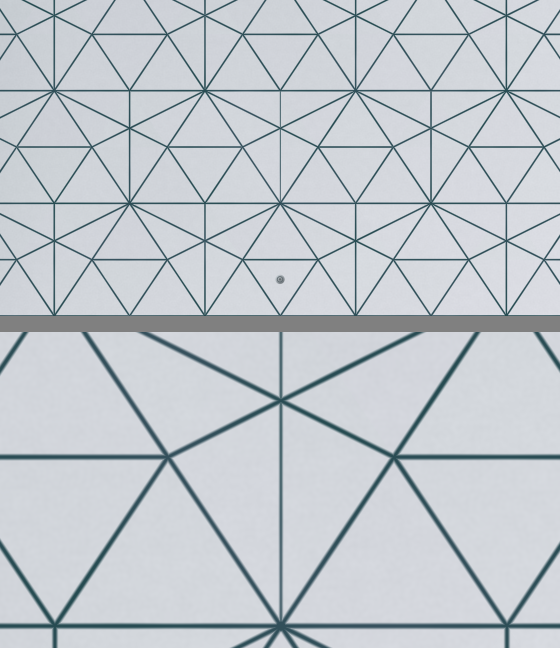
Top, the full canvas; bottom, a detail of the centre.
Give the GLSL for this pattern, as a Shadertoy shader.

```glsl
// Pale wall panels divided by dark teal joints into a staggered triangular lattice.
// Each cell is mirrored about its star node, so a few segments give every joint;
// soft light, faint panel tints and gradient noise add the wear.

const vec2 CELL = vec2(0.4769, 0.3565);   // one repeat, in canvas heights

vec2 hash2(vec2 p) {
    p = vec2(dot(p, vec2(127.1, 311.7)), dot(p, vec2(269.5, 183.3)));
    return 2.0 * fract(sin(p) * 43758.5) - 1.0;
}

float gradientNoise(vec2 p) {
    vec2 i = floor(p), f = p - i, e = vec2(0, 1);
    vec2 u = f * f * f * (f * (f * 6.0 - 15.0) + 10.0);
    return mix(mix(dot(hash2(i), f), dot(hash2(i + e.yx), f - e.yx), u.x),
               mix(dot(hash2(i + e), f - e), dot(hash2(i + 1.0), f - 1.0), u.x), u.y);
}

float segment(vec2 p, vec2 a, vec2 b) {
    vec2 ab = b - a;
    return length(p - a - ab * clamp(dot(p - a, ab) / dot(ab, ab), 0.0, 1.0));
}

// Distance to the joints of one half cell; q.x runs from the star, q.y downwards.
float jointDistance(vec2 q, vec2 size) {
    vec2 star = vec2(0), knee = 0.5 * size, hub = size * vec2(1.0, 1.0 / 3.0);
    float d = min(q.y, size.y - q.y);
    d = min(d, segment(q, star, size));
    d = min(d, segment(q, star, hub));
    d = min(d, segment(q, hub, knee));
    d = min(d, segment(q, vec2(0, knee.y), knee));
    d = min(d, segment(q, knee, vec2(0, size.y)));
    return d;
}

// Number of the panel inside the half cell, from the sides of its joints.
float panelIndex(vec2 h) {
    return step(h.x, h.y) + 2.0 * step(h.x, 3.0 * h.y)
         + 4.0 * step(0.5, h.y) + 8.0 * step(1.0, h.x + h.y);
}

void mainImage(out vec4 fragColor, in vec2 fragCoord) {
    vec2 p = (fragCoord - 0.5 * iResolution.xy) / iResolution.y;
    float soft = max(0.0020, 0.75 / iResolution.y);

    // Staggered rows, each cell folded about its star
    float down = (-p.y - 0.1435) / CELL.y;
    float row = floor(down);
    float across = (p.x - 0.001) / CELL.x + 0.5 * mod(row, 2.0);
    float col = floor(across + 0.5);
    vec2 halfCell = vec2(2.0 * abs(across - col), down - row);
    vec2 size = CELL * vec2(0.5, 1.0);
    vec2 q = halfCell * size;

    // Painted panels under uneven light
    float light = 0.62 + 0.21 * p.x - 0.22 * p.y + 0.05 * gradientNoise(p * 3.0);
    light -= 0.12 * smoothstep(0.70, 0.90, -p.x);
    vec3 color = mix(vec3(0.755, 0.778, 0.800), vec3(0.868, 0.876, 0.898), clamp(light, 0.0, 1.0));

    // Faint tint per panel; central triangles span both halves of the fold
    float isSide = step(min(halfCell.y, 1.0 - halfCell.y), halfCell.x);
    float side = isSide * sign(across - col);
    vec2 tint = hash2(vec2(col + 0.3 * side, row) * 7.0 + panelIndex(halfCell));
    color += 0.004 * tint.x + 0.002 * tint.y * vec3(1, -1, 1);
    color += 0.010 * gradientNoise(p * 45.0) + 0.014 * gradientNoise(p * 160.0);

    // Joints, with a finer seam on the central upright and thicker star nodes
    float width = 0.0025 + 0.0004 * gradientNoise(p * 14.0);
    float joint = jointDistance(q, size) - width;
    float seam = size.x - q.x - width * mix(0.55, 0.95, smoothstep(0.0, 0.2, abs(p.x)));
    joint = min(joint, seam);
    joint = min(joint, min(length(q), length(q - size)) - 0.0060);
    vec3 jointColor = mix(vec3(0.10, 0.26, 0.28), vec3(0.18, 0.29, 0.34),
                          0.5 + gradientNoise(p * 5.0));
    color = mix(color, jointColor, 0.95 * smoothstep(soft, -soft, joint));

    // Small round metal fixing
    vec2 f = p - vec2(0.0, -0.384);
    float r = length(f);
    vec3 metal = vec3(0.60, 0.63, 0.65) + 8.0 * (f.y - f.x);
    metal = mix(metal, vec3(0.38, 0.42, 0.44), smoothstep(soft, -soft, abs(r - 0.0085) - 0.0015));
    metal = mix(metal, vec3(0.40, 0.43, 0.44), smoothstep(soft, -soft, r - 0.0035));
    color = mix(color, metal, smoothstep(soft, -soft, r - 0.0145));

    fragColor = vec4(color, 1.0);
}
```
